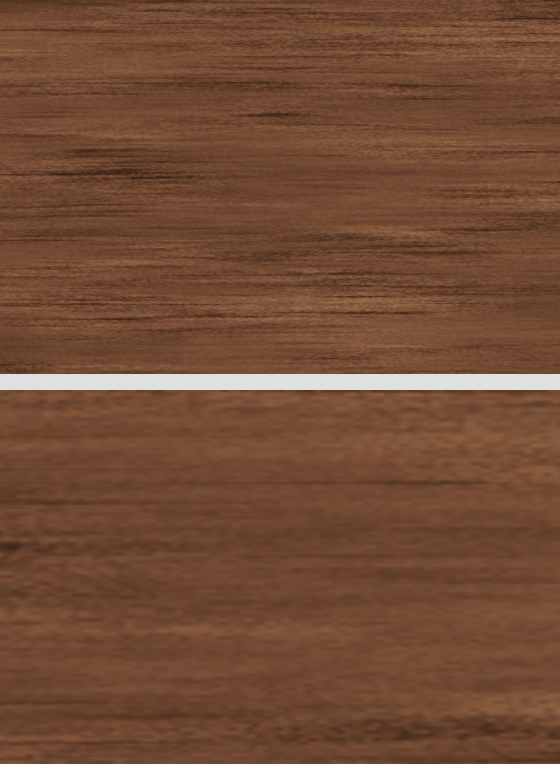
Top, the full canvas; bottom, a detail of the centre.
Write a WebGL 2 fragment shader that draws this texture.

```glsl
#version 300 es
precision highp float;
// Brushed brown wood: long level streaks, fine dark fibres and patchy grain.

uniform vec2 u_resolution;
out vec4 fragColor;

const vec3 DARK_WOOD  = vec3(0.32, 0.20, 0.13);
const vec3 MID_WOOD   = vec3(0.447, 0.287, 0.196);
const vec3 LIGHT_WOOD = vec3(0.545, 0.373, 0.252);
const vec3 RED_TINT   = vec3(0.010, -0.002, -0.005);

// Cells per canvas height, along and across the grain
const vec2 BAND_FREQ   = vec2(1.5, 12.0);
const vec2 STREAK_FREQ = vec2(2.8, 50.0);
const vec2 FIBRE_FREQ  = vec2(5.0, 135.0);
const vec2 LINE_FREQ   = vec2(3.5, 170.0);
const vec2 GRAIN_FREQ  = vec2(120.0, 310.0);
const vec2 PATCH_FREQ  = vec2(2.2, 17.0);
const vec2 BLOCK_FREQ  = vec2(3.0, 7.0);

// Strength of each layer, in tone
const float BAND_AMP   = 0.043;
const float STREAK_AMP = 0.058;
const float FIBRE_AMP  = 0.062;
const float LINE_AMP   = 0.10;
const float GRAIN_AMP  = 0.052;
const float BLOCK_AMP  = 0.012;
const float EDGE_SHADE = 0.08;
const float TONE_RANGE = 0.12;
const float TONE_LIFT  = 0.004;
const float CALM = 0.5;
const float ROUGH = 1.4;

float hash(vec2 p) {
    vec3 q = fract(p.xyx * vec3(0.1031, 0.1030, 0.0973));
    q += dot(q, q.yzx + 33.33);
    return fract((q.x + q.y) * q.z);
}

// One row of noise, shifted at random so that streak ends never line up
float rowNoise(float x, float row) {
    x += 19.0 * hash(vec2(row, 7.0));
    float cell = floor(x);
    float blend = smoothstep(0.0, 1.0, x - cell);
    return mix(hash(vec2(cell, row)), hash(vec2(cell + 1.0, row)), blend);
}

// Stretched noise from -1 to 1
float streakNoise(vec2 p, float seed) {
    p += vec2(31.0, 57.0) * seed;
    float row = floor(p.y);
    float blend = smoothstep(0.0, 1.0, p.y - row);
    return 2.0 * mix(rowNoise(p.x, row), rowNoise(p.x, row + 1.0), blend) - 1.0;
}

// Faint blocks with crisp upright ends that fade out above and below
float blockTone(vec2 p) {
    p *= BLOCK_FREQ;
    float row = floor(p.y);
    float x = p.x + 11.0 * hash(vec2(row, 3.0));
    float cell = floor(x);
    float blend = smoothstep(0.985, 1.0, x - cell);
    float tone = mix(hash(vec2(cell, row)), hash(vec2(cell + 1.0, row)), blend);
    float fade = sin(3.14159 * (p.y - row));
    return (2.0 * tone - 1.0) * fade;
}

void main() {
    vec2 uv = gl_FragCoord.xy / u_resolution;
    vec2 p = gl_FragCoord.xy / u_resolution.y;

    // Very slight bend of the grain lines
    vec2 g = p;
    g.y += 0.0015 * sin(2.6 * p.x + 4.0 * p.y) + 0.0004 * sin(7.3 * p.x - 9.0 * p.y);

    // Rough patches among calm wood, rougher toward the upper right
    float patchiness = 0.6 * streakNoise(g * PATCH_FREQ, 1.0)
                     + 0.45 * streakNoise(g * PATCH_FREQ * vec2(1.6, 2.6), 2.0)
                     + 0.5 * (uv.x * uv.y - 0.25);
    float contrast = mix(CALM, ROUGH, smoothstep(-0.5, 0.7, patchiness));

    // Layers from broad to fine
    float band = streakNoise(g * BAND_FREQ, 3.0);
    float streak = 0.7 * streakNoise(g * STREAK_FREQ, 4.0)
                 + 0.6 * streakNoise(g * STREAK_FREQ * vec2(0.9, 0.48), 5.0);
    float fibre = 0.8 * streakNoise(g * FIBRE_FREQ, 6.0)
                + 0.55 * streakNoise(g * FIBRE_FREQ * vec2(3.2, 1.6), 7.0);
    float grain = streakNoise(g * GRAIN_FREQ, 8.0);

    // Sparse thin dark lines, balanced by a small lift
    float line = smoothstep(0.3, 0.95, streakNoise(g * LINE_FREQ, 10.0));

    float tone = TONE_LIFT + BAND_AMP * band + BLOCK_AMP * blockTone(p);
    tone += contrast * (STREAK_AMP * streak + FIBRE_AMP * fibre + GRAIN_AMP * grain);
    tone -= contrast * LINE_AMP * (line - 0.1);

    // Shade along the top left and in the lower left corner
    float topShade = smoothstep(0.95, 1.0, uv.y) * (1.0 - smoothstep(0.3, 0.8, uv.x));
    float cornerShade = 1.0 - smoothstep(0.0, 0.2, length(uv * vec2(1.5, 1.0)));
    tone -= EDGE_SHADE * (topShade + cornerShade);

    // Tone to wood colour, with faintly warmer flecks in the rough patches
    float level = clamp(tone / TONE_RANGE, -1.7, 1.6);
    vec3 shade = level < 0.0 ? DARK_WOOD : LIGHT_WOOD;
    vec3 color = mix(MID_WOOD, shade, abs(level));
    color += RED_TINT * contrast * streakNoise(g * GRAIN_FREQ * 0.6, 9.0);

    fragColor = vec4(clamp(color, 0.0, 1.0), 1.0);
}
```
